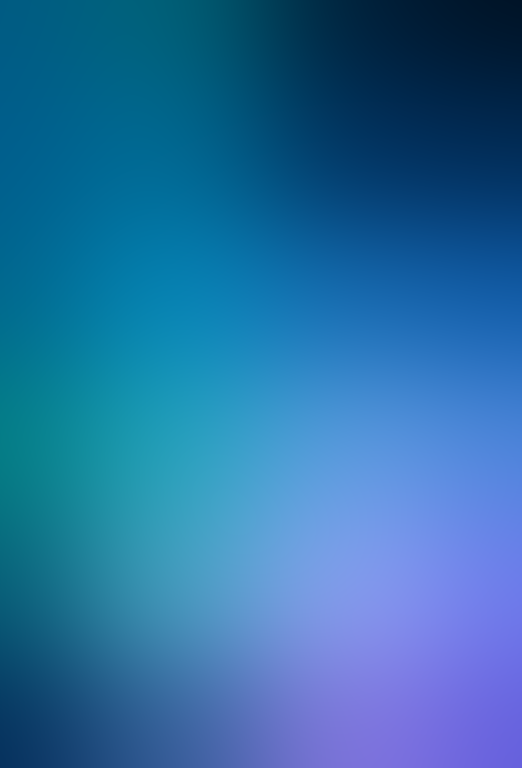
A WebGL 1 fragment shader for this background:

```glsl
precision highp float;
// Soft mesh gradient: teal and blue light, a violet glow low right, navy corners.

uniform vec2 u_resolution;

// Bell-shaped falloff of a light at a given distance
float falloff(float distance, float radius) {
  float d = distance / radius;
  return exp(-d * d);
}

// Horizontal blend of four evenly spaced colours, weighted by height in alpha
vec4 band(vec2 uv, float height, vec3 left, vec3 midLeft, vec3 midRight, vec3 right) {
  vec4 w = vec4(
    falloff(uv.x, 0.24),
    falloff(uv.x - 1.0 / 3.0, 0.24),
    falloff(uv.x - 2.0 / 3.0, 0.24),
    falloff(uv.x - 1.0, 0.24)
  );
  w /= dot(w, vec4(1.0));
  vec3 colour = left * w.x + midLeft * w.y + midRight * w.z + right * w.w;
  float weight = falloff(uv.y - height, 0.14);
  return vec4(colour * weight, weight);
}

void main() {
  vec2 uv = gl_FragCoord.xy / u_resolution;

  // Dark upper sky, with teal at the left
  vec4 light = band(uv, 1.0, vec3(0.0, 0.35, 0.51), vec3(0.0, 0.40, 0.47),
                    vec3(0.0, 0.11, 0.21), vec3(0.0, 0.06, 0.12));
  light += band(uv, 0.8, vec3(0.0, 0.36, 0.55), vec3(0.0, 0.43, 0.59),
                vec3(0.0, 0.18, 0.36), vec3(0.0, 0.16, 0.32));

  // Blue middle, green edge
  light += band(uv, 0.61, vec3(0.0, 0.39, 0.54), vec3(0.01, 0.54, 0.74),
                vec3(0.08, 0.42, 0.71), vec3(0.05, 0.36, 0.67));
  light += band(uv, 0.42, vec3(0.0, 0.50, 0.50), vec3(0.13, 0.66, 0.74),
                vec3(0.38, 0.62, 0.89), vec3(0.30, 0.53, 0.86));

  // Violet glow and navy lower corner
  light += band(uv, 0.24, vec3(0.0, 0.34, 0.44), vec3(0.29, 0.66, 0.77),
                vec3(0.58, 0.64, 0.96), vec3(0.43, 0.47, 0.93));
  light += band(uv, 0.04, vec3(0.0, 0.16, 0.33), vec3(0.20, 0.36, 0.59),
                vec3(0.53, 0.46, 0.88), vec3(0.38, 0.36, 0.86));

  gl_FragColor = vec4(light.rgb / light.a, 1.0);
}
```
